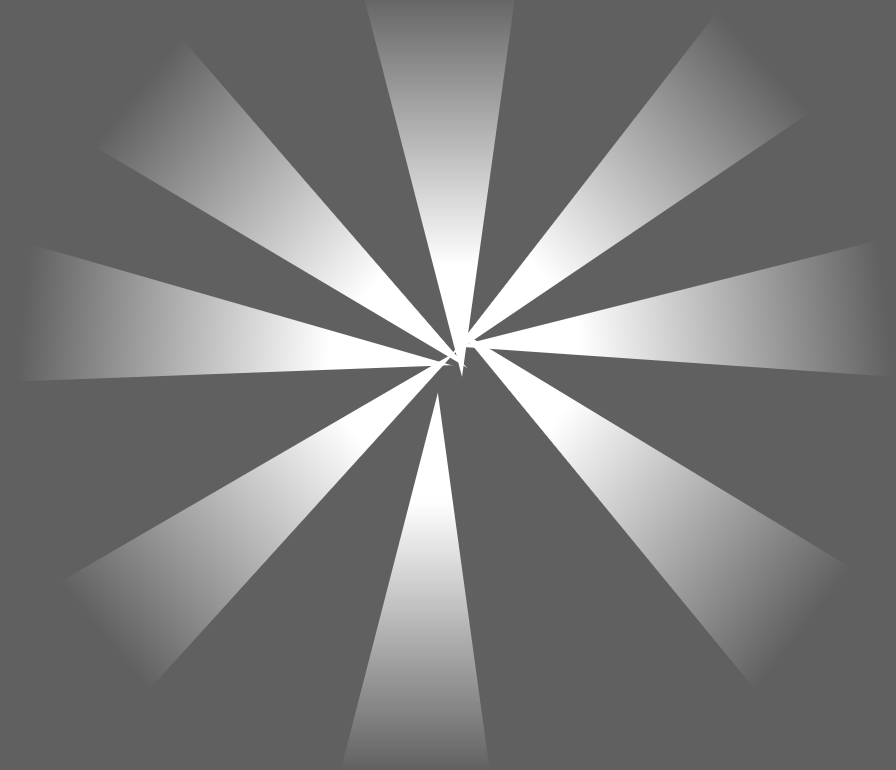
This background is drawn by a Shadertoy shader. Its source:

```glsl
float cross2(vec2 a, vec2 b) {
    return a.x * b.y - a.y * b.x;
}

// Returns brightness (x) and edge coverage (y) of one tapered beam
vec2 beam(vec2 p, vec2 apex, vec2 cornerA, vec2 cornerB, float pixel) {
    vec2 a = cornerA - apex, b = cornerB - apex, q = p - apex;
    float area = cross2(a, b);
    float u = cross2(q, b) / area;
    float v = cross2(a, q) / area;
    float along = u + v;

    // Distance to the nearest of the three sides, positive inside
    float inside = min(u / length(b), v / length(a));
    inside = min(inside, (1.0 - along) / length(b - a)) * abs(area);

    float glow = clamp((1.0 - along) / 0.715, 0.0, 1.0);
    return vec2(glow, clamp(inside / pixel + 0.5, 0.0, 1.0));
}

void mainImage(out vec4 fragColor, in vec2 fragCoord) {
    // Centred space, 660 units tall
    float pixel = 660.0 / iResolution.y;
    vec2 p = (fragCoord - 0.5 * iResolution.xy) * pixel;

    // Beams run clockwise from the top, each slightly off centre
    vec2 apex[8] = vec2[8](
        vec2(12, 7), vec2(2, 25), vec2(7, 33), vec2(11, 46),
        vec2(-8.7, -6.7), vec2(6, 28), vec2(3, 17), vec2(16, 15));
    vec2 cornerA[8] = vec2[8](
        vec2(-74, 340), vec2(231, 320), vec2(369, 124), vec2(346, -157),
        vec2(36, -332), vec2(-257, -262), vec2(-370, 3), vec2(-304, 205));
    vec2 cornerB[8] = vec2[8](
        vec2(58.5, 340), vec2(311, 234), vec2(382, 7), vec2(264, -262),
        vec2(-92.5, -332), vec2(-333, -169), vec2(-359, 121), vec2(-229, 298));

    vec3 grey = vec3(0.376);
    vec3 color = grey;
    for (int i = 0; i < 8; i++) {
        vec2 light = beam(p, apex[i], cornerA[i], cornerB[i], pixel);
        color = mix(color, mix(grey, vec3(1.0), light.x), light.y);
    }
    fragColor = vec4(color, 1.0);
}
```
